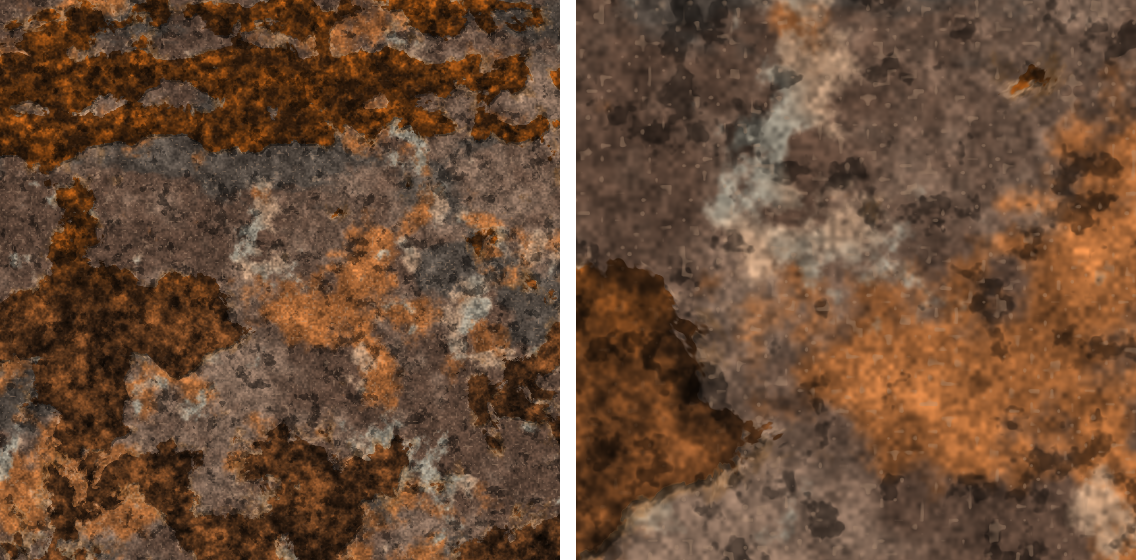
Left, the full canvas; right, a detail of the centre.
Reproduce this texture procedurally as a Shadertoy shader.

```glsl
const vec3 STONE_DARK = vec3(0.34, 0.255, 0.205);
const vec3 STONE_LIGHT = vec3(0.49, 0.395, 0.33);
const vec3 SLATE = vec3(0.29, 0.265, 0.24);
const vec3 PALE_WARM = vec3(0.69, 0.56, 0.45);
const vec3 PALE_COOL = vec3(0.60, 0.58, 0.52);
const vec3 OCHRE = vec3(0.50, 0.33, 0.16);
const vec3 ORANGE = vec3(0.66, 0.39, 0.19);
const vec3 RUST_DARK = vec3(0.20, 0.115, 0.05);
const vec3 RUST_MID = vec3(0.33, 0.18, 0.06);
const vec3 RUST_BRIGHT = vec3(0.50, 0.26, 0.07);
const vec3 RUST_BROWN = vec3(0.29, 0.185, 0.115);

const float RUST_LEVEL = 0.27;
const float BAND_PERIOD = 0.105;
const float GRAIN_SCALE = 290.0;
const float GRAIN_DEPTH = 0.20;
const float RELIEF = 1.5;

float hash(ivec2 cell) {
    uvec2 u = uvec2(cell) * uvec2(1597u, 7919u);
    uint n = (u.x ^ (u.y << 7)) * 74797u + u.y;
    n = (n ^ (n >> 15)) * 73244475u;
    n = (n ^ (n >> 13)) * 19349663u;
    return float((n ^ (n >> 16)) & 65535u) / 65535.0;
}

// Signed value noise
float noise(vec2 p) {
    ivec2 i = ivec2(floor(p));
    vec2 f = fract(p);
    f = f * f * (3.0 - 2.0 * f);
    float low = mix(hash(i), hash(i + ivec2(1, 0)), f.x);
    float high = mix(hash(i + ivec2(0, 1)), hash(i + ivec2(1, 1)), f.x);
    return 2.0 * mix(low, high, f.y) - 1.0;
}

float fbm(vec2 p, int octaves) {
    float sum = 0.0, amp = 1.0, total = 0.0;
    for (int i = 0; i < octaves; i++) {
        sum += amp * noise(p);
        total += amp;
        amp *= 0.57;
        p = p * 2.03 + vec2(17.3, 31.7);
    }
    return sum / total;
}

// Soft elliptical region
float region(vec2 p, vec2 center, vec2 radius) {
    vec2 d = (p - center) / radius;
    return exp(-dot(d, d));
}

// Positive where rust covers the surface
float rustField(vec2 p) {
    vec2 w = p + 0.035 * vec2(fbm(p * 7.0 + 40.0, 3), fbm(p * 7.0 + 80.0, 3));
    float top = smoothstep(0.67, 0.77, w.y);
    float patches = 1.1 * fbm(w * 7.0 + 11.0, 7);
    float strips = 0.7 * fbm(w * vec2(2.6, 11.0) + 5.0, 5) + 0.5 * fbm(w * 21.0 + 3.0, 5);
    strips += 0.17 * cos(6.2832 * (w.y - 0.97) / BAND_PERIOD) + 0.22;
    strips += 0.14 * region(w, vec2(0.55, 0.80), vec2(0.28, 0.09));
    float bias = 0.36 * region(w, vec2(0.17, 0.38), vec2(0.20, 0.15))
               + 0.42 * region(w, vec2(0.46, 0.16), vec2(0.14, 0.14))
               + 0.17 * region(w, vec2(0.60, 0.61), vec2(0.45, 0.08))
               + 0.12 * region(w, vec2(1.0, 0.15), vec2(0.15, 0.15))
               - 0.08 * region(w, vec2(0.58, 0.42), vec2(0.22, 0.12));
    return mix(patches + bias, strips, top) - RUST_LEVEL;
}

void mainImage(out vec4 fragColor, in vec2 fragCoord) {
    vec2 p = fragCoord / iResolution.xy;
    float mottle = fbm(p * 28.0 + 60.0, 5);
    float broad = fbm(p * 5.0 + 90.0, 6);
    float fine = fbm(p * 75.0 + 20.0, 3);
    float grain = noise(p * GRAIN_SCALE);

    // Bare stone and slate
    vec3 color = mix(STONE_DARK, STONE_LIGHT, smoothstep(-0.45, 0.45, broad + 0.7 * mottle));
    float slate = fbm(p * vec2(5.0, 8.0) + 130.0, 6) - 0.22
                + 0.32 * region(p, vec2(0.5, 0.72), vec2(0.9, 0.055))
                + 0.22 * region(p, vec2(0.06, 0.31), vec2(0.08, 0.05));
    color = mix(color, SLATE * (1.0 + 0.5 * mottle), 0.8 * smoothstep(-0.08, 0.12, slate));

    // Orange stain in the lower left
    float stain = 0.8 * fbm(p * 9.0 + 170.0, 6) - 0.20
                + 0.45 * region(p, vec2(0.14, 0.11), vec2(0.26, 0.13));
    color = mix(color, ORANGE * (1.0 + 0.5 * mottle), 0.8 * smoothstep(-0.08, 0.15, stain));

    // Pale flaking patches
    float pale = 0.75 * fbm(p * 11.0 + 210.0, 6) + 0.35 * mottle - 0.24
               + 0.16 * region(p, vec2(0.70, 0.20), vec2(0.20, 0.18))
               + 0.16 * region(p, vec2(0.45, 0.0), vec2(0.6, 0.08))
               + 0.18 * region(p, vec2(0.80, 0.89), vec2(0.35, 0.05))
               + 0.10 * region(p, vec2(0.25, 0.93), vec2(0.22, 0.05));
    vec3 paleColor = mix(PALE_WARM, PALE_COOL, smoothstep(-0.25, 0.25, fbm(p * 14.0 + 250.0, 4)));
    color = mix(color, paleColor, 0.85 * smoothstep(-0.05, 0.14, pale));

    // Ochre halo, pale rim and cast shadow around the rust
    float rust = rustField(p);
    float above = rustField(p + vec2(-0.003, 0.005));
    float cover = smoothstep(-0.015, 0.015, rust);
    float halo = smoothstep(-0.17, 0.0, rust) * smoothstep(-0.2, 0.25, mottle);
    color = mix(color, OCHRE, 0.65 * halo);
    float rim = exp(-pow((rust + 0.035) / 0.025, 2.0));
    color = mix(color, PALE_WARM, 0.4 * rim * smoothstep(-0.15, 0.2, fine + mottle));
    color *= 1.0 - 0.45 * smoothstep(-0.01, 0.05, above) * (1.0 - cover);

    // Rust crust
    float tone = mottle + 0.6 * fine + 0.3 * broad;
    vec3 crust = mix(RUST_DARK, RUST_MID, smoothstep(-0.42, 0.02, tone));
    crust = mix(crust, RUST_BRIGHT, smoothstep(0.05, 0.48, tone));
    float brown = 0.65 * (1.0 - smoothstep(0.40, 0.60, p.y));
    crust = mix(crust, RUST_BROWN * (1.0 + 0.9 * tone), brown);
    crust *= 1.0 + RELIEF * clamp(rust - above, -0.18, 0.18);
    color = mix(color, crust, cover);

    // Pits, grain and bright specks
    color *= 1.0 + 0.35 * fine + GRAIN_DEPTH * grain;
    float pits = smoothstep(0.22, 0.42, fbm(p * 48.0 + 300.0, 4));
    color *= 1.0 - 0.4 * pits;
    float specks = smoothstep(0.55, 0.9, noise(p * GRAIN_SCALE * 0.85 + 400.0));
    color = mix(color, PALE_WARM, 0.38 * specks * (1.0 - 0.8 * cover));
    fragColor = vec4(clamp(color, 0.0, 1.0), 1.0);
}
```
